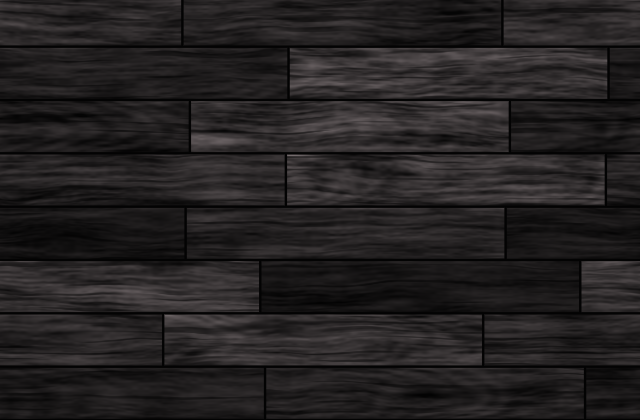
This texture is drawn by a WebGL 1 fragment shader. Its source:

```glsl
precision highp float;
// Dark charcoal wood floor: staggered horizontal planks with streaked grain and thin black gaps.

uniform vec2 u_resolution;

// One unit is the height of a plank row.
const float ROWS = 7.875;          // rows over the canvas height
const float PLANK_LENGTH = 6.0;
const float PLANKS_PER_REPEAT = 2.0;
const float GAP_HALF_WIDTH = 0.02;
const float BEVEL_WIDTH = 0.06;
const float GRAIN_CONTRAST = 1.2;
const float CRACK_DEPTH = 0.45;
const float FIGURE_STRENGTH = 0.16;
const vec3 WOOD_TINT = vec3(1.05, 0.97, 0.985);
const vec3 GAP_COLOR = vec3(0.012, 0.01, 0.011);

// Joint positions and plank tones by row, from the bottom up.
const vec4 JOINT_LOW = vec4(4.97, 3.06, 4.88, 3.48);
const vec4 JOINT_HIGH = vec4(5.36, 3.56, 5.41, 3.42);
const vec4 INNER_TONE_LOW = vec4(0.135, 0.18, 0.085, 0.135);
const vec4 INNER_TONE_HIGH = vec4(0.21, 0.21, 0.215, 0.135);
const vec4 OUTER_TONE_LOW = vec4(0.10, 0.15, 0.185, 0.09);
const vec4 OUTER_TONE_HIGH = vec4(0.15, 0.11, 0.11, 0.165);

float hash(vec2 p) {
  return fract(sin(dot(p, vec2(127.1, 311.7))) * 43758.5453);
}

float noise(vec2 p) {
  vec2 i = floor(p);
  vec2 f = fract(p);
  f = f * f * (3.0 - 2.0 * f);
  return mix(mix(hash(i), hash(i + vec2(1.0, 0.0)), f.x),
             mix(hash(i + vec2(0.0, 1.0)), hash(i + vec2(1.0, 1.0)), f.x), f.y);
}

// Noise centred on zero
float wave(vec2 p) {
  return noise(p) - 0.5;
}

// Value for one of eight rows
float byRow(vec4 low, vec4 high, float row) {
  vec4 v = row < 4.0 ? low : high;
  float i = mod(row, 4.0);
  return i < 2.0 ? (i < 1.0 ? v.x : v.y) : (i < 3.0 ? v.z : v.w);
}

// Brightness factor of the wood at a point within a plank
float woodGrain(vec2 local, vec2 id) {
  vec2 seed = 19.0 * vec2(hash(id + 3.1), hash(id + 7.7)) + id * 7.0;
  vec2 q = local + seed;
  q.y += 0.16 * wave(q * vec2(0.7, 1.7)) + 0.04 * wave(q * vec2(2.1, 4.0));

  // Layers from soft mottling to fine fibres
  float grain = 0.45 * wave(q * vec2(1.1, 1.8))
              + 0.50 * wave(q * vec2(0.45, 5.0))
              + 0.60 * wave(q * vec2(0.9, 12.0))
              + 0.50 * wave(q * vec2(2.6, 23.0))
              + 0.22 * wave(q * vec2(9.0, 31.0));

  // Arched growth rings, strong on some planks and faint on others
  float v = local.y - 0.35 - 0.3 * hash(id + 5.3);
  float rings = sin(9.0 * local.x + 45.0 * v * v + 7.0 * noise(q * vec2(1.2, 3.0)));
  float figured = smoothstep(0.35, 0.9, hash(id + 1.9))
                * smoothstep(0.35, 0.7, noise(q * vec2(0.55, 0.8) + 31.0));

  // Long dark pores
  float cracks = smoothstep(0.66, 0.92, noise(q * vec2(0.65, 17.0) + 47.0));

  float light = 1.04 + GRAIN_CONTRAST * grain + FIGURE_STRENGTH * figured * rings;
  return max(light, 0.15) * (1.0 - CRACK_DEPTH * cracks);
}

void main() {
  vec2 p = gl_FragCoord.xy / u_resolution.y * ROWS;
  float pixel = ROWS / u_resolution.y;

  // Plank layout
  float row = floor(p.y);
  float shifted = p.x - byRow(JOINT_LOW, JOINT_HIGH, row);
  float column = mod(floor(shifted / PLANK_LENGTH), PLANKS_PER_REPEAT);
  vec2 local = vec2(mod(shifted, PLANK_LENGTH), fract(p.y));
  vec2 id = vec2(column, row);

  // Wood
  float tone = column < 0.5 ? byRow(INNER_TONE_LOW, INNER_TONE_HIGH, row)
                            : byRow(OUTER_TONE_LOW, OUTER_TONE_HIGH, row);
  float light = tone * woodGrain(local, id);

  // Worn highlight along the upper edge, shade along the lower one
  float wear = noise(vec2(local.x * 1.5, 13.0 * row + 5.0 * column));
  float top = 1.0 - local.y - GAP_HALF_WIDTH;
  light *= 1.0 + 0.5 * wear * (1.0 - smoothstep(0.0, BEVEL_WIDTH, top));
  light *= mix(0.7, 1.0, smoothstep(0.0, 2.0 * BEVEL_WIDTH, local.y));

  // Gaps between planks
  vec2 edge = min(local, vec2(PLANK_LENGTH, 1.0) - local);
  float plank = smoothstep(GAP_HALF_WIDTH - 0.5 * pixel, GAP_HALF_WIDTH + 0.8 * pixel,
                           min(edge.x, edge.y));

  gl_FragColor = vec4(mix(GAP_COLOR, light * WOOD_TINT, plank), 1.0);
}
```
